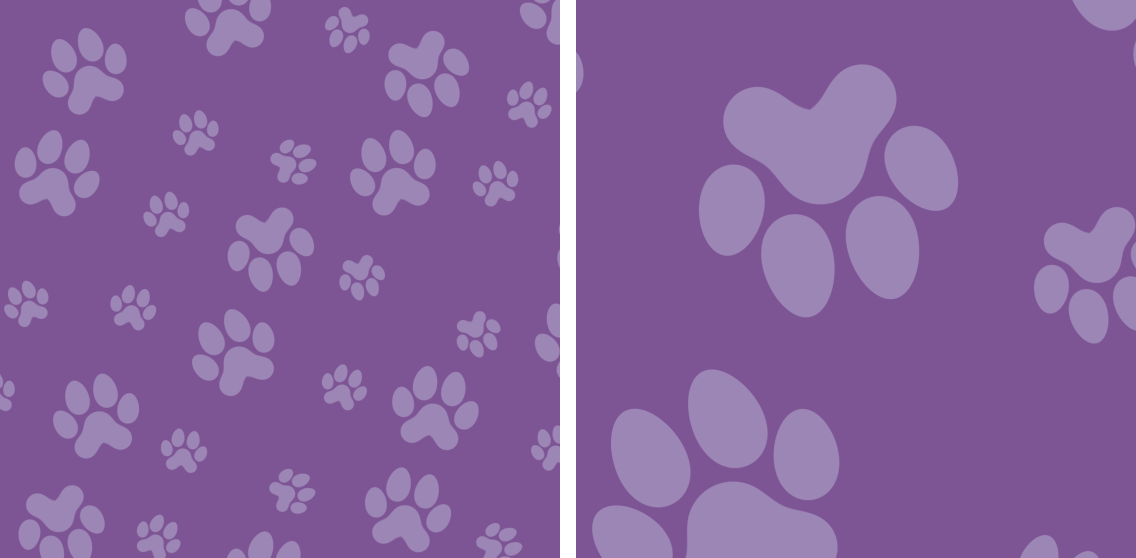
Left, the full canvas; right, a detail of the centre.
This pattern is drawn by a Shadertoy shader. Its source:

```glsl
vec3 hash3(vec2 cell) {
    vec3 p = fract(cell.xyx * vec3(0.1031, 0.1030, 0.0973) + 0.37);
    p += dot(p, p.yxz + 33.33);
    return fract((p.xxy + p.yzz) * p.zyx);
}

mat2 rotation(float a) {
    return mat2(cos(a), sin(a), -sin(a), cos(a));
}

float smoothMin(float a, float b, float k) {
    float h = max(k - abs(a - b), 0.0) / k;
    return min(a, b) - h * h * k * 0.25;
}

// Egg-shaped toe, slightly narrower at the tip
float toe(vec2 p, vec2 radii) {
    p.x *= 1.0 + 0.3 * p.y;
    float a = length(p / radii);
    float b = length(p / (radii * radii));
    return a * (a - 1.0) / max(b, 0.001);
}

// Upright paw print of about unit radius, mirrored across x
float paw(vec2 p) {
    p.x = abs(p.x);
    float dome = length(p - vec2(0.0, -0.22)) - 0.36;
    float lobe = length(p - vec2(0.42, -0.61)) - 0.27;
    float pad = smoothMin(dome, lobe, 0.32);
    float inner = toe(p - vec2(0.34, 0.57), vec2(0.28, 0.41));
    float outer = toe(rotation(0.35) * (p - vec2(0.77, 0.03)), vec2(0.255, 0.36));
    return min(pad, min(inner, outer));
}

void mainImage(out vec4 fragColor, in vec2 fragCoord) {
    vec2 uv = fragCoord / iResolution.y;
    float density = 5.2;
    mat2 tilt = rotation(0.3);
    vec2 home = floor(tilt * uv * density);
    float dist = 1.0;

    // Tilted lattice with jittered large and small prints
    for (int j = -1; j <= 1; j++) {
        for (int i = -1; i <= 1; i++) {
            vec2 cell = home + vec2(i, j);
            vec3 rnd = hash3(cell);
            vec3 turn = hash3(cell + 57.0);
            float kind = mod(cell.x + 2.0 * cell.y, 5.0);
            bool large = kind < 0.5 || abs(kind - 2.0) < 0.5;
            float size = large ? 0.076 : 0.0405;
            vec2 jitter = (rnd.xy - 0.5) * (large ? 0.16 : 0.4);
            vec2 center = (cell + 0.5 + jitter) / density * tilt;

            // Mostly upright, some upside down, a few small ones sideways
            float angle = (turn.x < 0.5 ? -1.0 : 1.0) * mix(0.1, 0.5, turn.y);
            if (rnd.z < 0.25) angle += 3.1416;
            else if (!large && rnd.z > 0.8) angle = -1.2;
            vec2 local = (uv - center) * rotation(angle) / size;
            dist = min(dist, paw(local) * size);
        }
    }

    // Flat two-tone colouring with soft edges
    float edge = 0.8 / iResolution.y;
    vec3 purple = vec3(0.49, 0.33, 0.58);
    vec3 lilac = vec3(0.613, 0.525, 0.71);
    float coverage = 1.0 - smoothstep(-edge, edge, dist);
    fragColor = vec4(mix(purple, lilac, coverage), 1.0);
}
```
